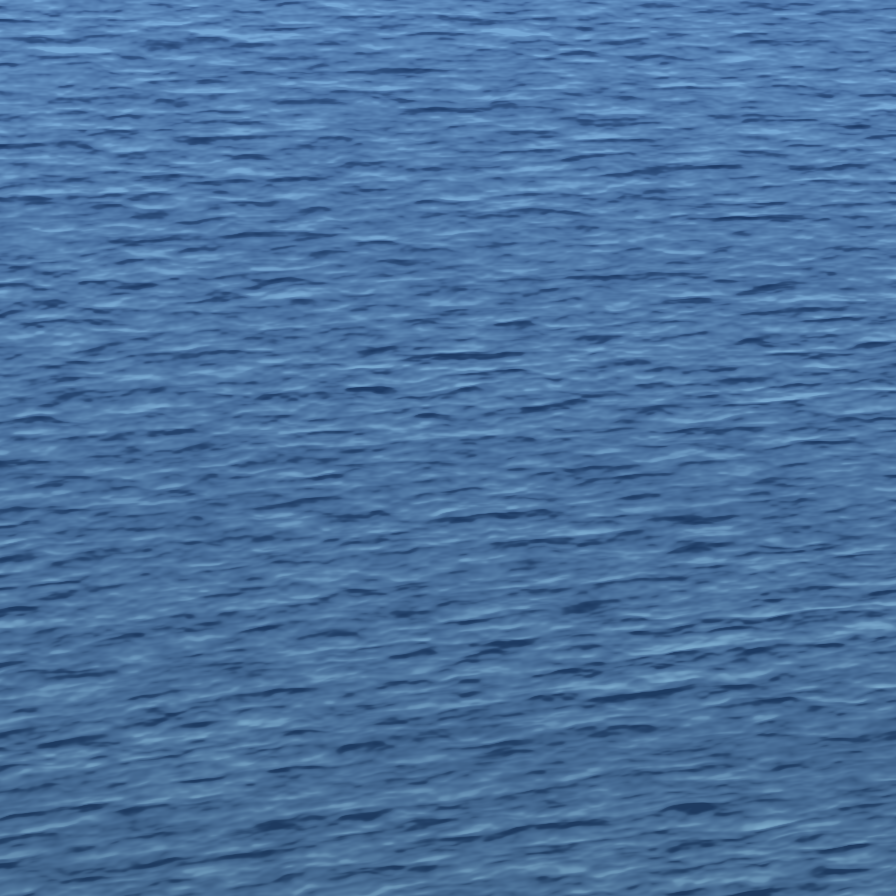
Give the GLSL for this texture, as a three.js fragment shader.

```glsl
// Wind-rippled blue sea seen at a slant, paler and finer toward the top.
varying vec2 vUv;

float hash(vec2 p) {
  return fract(sin(dot(p, vec2(127.1, 311.7))) * 43758.5453);
}

// Slope of one lattice corner at offset d, mostly upright so waves lie flat
float corner(vec2 cell, vec2 d) {
  float angle = 6.28318 * hash(cell);
  return dot(vec2(0.45 * cos(angle), 1.3 * sin(angle)), d);
}

// Gradient noise, roughly -0.8 to 0.8
float noise(vec2 p) {
  vec2 i = floor(p);
  vec2 f = p - i;
  vec2 u = f * f * f * (f * (f * 6.0 - 15.0) + 10.0);
  vec2 e = vec2(1.0, 0.0);
  float low = mix(corner(i, f), corner(i + e.xy, f - e.xy), u.x);
  float high = mix(corner(i + e.yx, f - e.yx), corner(i + e.xx, f - e.xx), u.x);
  return mix(low, high, u.y);
}

// Noise leaning on itself, so one side of each wave turns steep
float steepNoise(vec2 p) {
  return noise(p + vec2(0.0, 0.4 * noise(p)));
}

// Four sizes of long, flat waves, with thin dark troughs cut between them
float waveHeight(vec2 p) {
  float swell = steepNoise(p * vec2(9.0, 46.0));
  float chop = steepNoise(p * vec2(16.0, 72.0) + vec2(31.7, 12.3 + 0.5 * swell));
  float ripple = noise(p * vec2(34.0, 116.0) + vec2(7.1, 53.9 + 0.6 * chop));
  float grain = noise(p * vec2(80.0, 165.0) + vec2(63.4, 21.8 + 0.5 * ripple));
  float height = 0.38 * swell + 0.44 * chop + 0.32 * ripple + 0.18 * grain;
  float trough = smoothstep(0.1, 0.27, -height);
  float crest = smoothstep(0.14, 0.3, height);
  return 0.95 * height - 0.2 * trough + 0.1 * crest;
}

// Deep trough blue through mid water to pale sky reflection
vec3 waterColor(float tone) {
  vec3 trough = vec3(0.13, 0.25, 0.41);
  vec3 water = vec3(0.28, 0.43, 0.605);
  vec3 crest = vec3(0.44, 0.62, 0.77);
  vec3 color = mix(trough, water, clamp(tone * 2.0, -0.1, 1.0));
  return mix(color, crest, clamp(tone * 2.0 - 1.0, 0.0, 1.2));
}

void main() {
  vec2 uv = vUv;

  // Perspective: rows tilt at the bottom, level out and tighten upward
  float row = uv.y - 0.15 * uv.x * (1.0 - uv.y);
  vec2 sea = vec2((uv.x - 0.5) * (1.0 + 0.35 * uv.y), row + 0.22 * row * row);

  // Ragged crest lines
  sea.y += 0.005 * noise(uv * vec2(16.0, 28.0) + 4.6);
  sea.y += 0.002 * noise(uv * vec2(46.0, 60.0) + 19.2);

  // Waves over faint patches of calmer and rougher water
  float patches = noise(uv * vec2(3.0, 7.0) + 8.4);
  float wave = waveHeight(sea) * (1.0 + 0.25 * patches);
  float tone = 0.47 + 0.15 * uv.y * uv.y + 0.08 * uv.y + 0.07 * patches + wave;

  // Greyer water near, bluer water far
  vec3 color = waterColor(tone);
  color *= mix(vec3(1.01, 1.0, 0.97), vec3(0.98, 1.0, 1.05), uv.y);
  gl_FragColor = vec4(color, 1.0);
}
```
